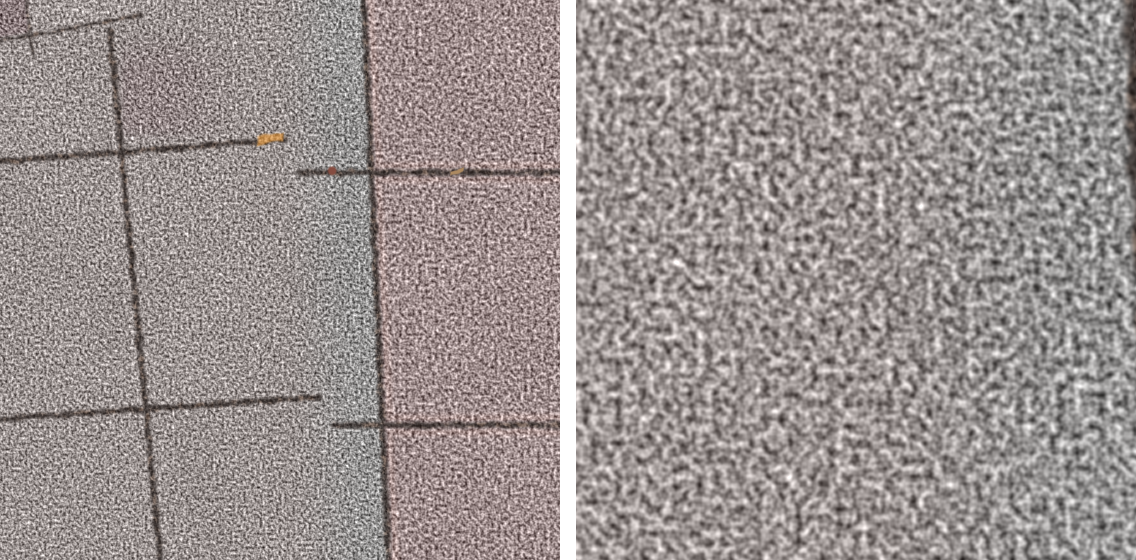
Left, the full canvas; right, a detail of the centre.
This texture is drawn by a WebGL 2 fragment shader. Its source:

```glsl
#version 300 es
precision highp float;
// Worn concrete paving: speckled grey slabs beside a column of pinkish slabs.
// Joints are wobbling segments laid out in rows; the grain is gradient noise
// of two sizes, briefly smeared along a turning direction into short flecks.

#define GRAIN_GREY 205.0     // grain cells across the canvas, grey slabs
#define GRAIN_PINK 170.0     // grain cells across the canvas, pink slabs
#define GRAIN_CONTRAST 0.63
#define JOINT_HALF 0.0034    // half width of a joint
#define JOINT_WOBBLE 0.004
#define ROW_STEP 0.46        // distance between cross joints
#define GREY vec3(0.605, 0.574, 0.566)
#define BLUE_GREY vec3(0.580, 0.575, 0.572)
#define PINK vec3(0.620, 0.552, 0.550)
#define MAUVE vec3(0.550, 0.490, 0.495)
#define JOINT_DARK vec3(0.210, 0.180, 0.170)
#define JOINT_DIRT vec3(0.450, 0.375, 0.330)

uniform vec2 u_resolution;
out vec4 fragColor;

// Integer hash of a lattice point, two values in 0..1
vec2 hash2(vec2 cell) {
    uvec2 q = uvec2(ivec2(cell)) * uvec2(1664525u, 22695477u) + 10139u;
    q.x += q.y * 1664525u;
    q.y += q.x * 22695477u;
    q ^= q >> 16u;
    q.x += q.y * 1664525u;
    q.y += q.x * 22695477u;
    q ^= q >> 16u;
    return vec2(q & 65535u) / 65535.0;
}

float corner(vec2 cell, vec2 offset) {
    float angle = 6.2832 * hash2(cell).x;
    return dot(vec2(cos(angle), sin(angle)), offset);
}

// Gradient noise, roughly -0.7..0.7
float noise(vec2 p) {
    vec2 i = floor(p), f = p - i, e = vec2(1.0, 0.0);
    vec2 u = f * f * f * (f * (f * 6.0 - 15.0) + 10.0);
    return mix(mix(corner(i, f), corner(i + e, f - e), u.x),
               mix(corner(i + e.yx, f - e.yx), corner(i + 1.0, f - 1.0), u.x), u.y);
}

// Short flecks: noise averaged along a local direction, plus a finer octave
float flecks(vec2 p) {
    float angle = 2.2 + 3.0 * noise(p * 0.31);
    vec2 along = vec2(cos(angle), sin(angle));
    float sum = 0.0;
    for (int k = -1; k <= 1; k++) sum += noise(p + along * float(k) * 0.3);
    return sum / 3.0 + 0.4 * noise(p.yx * 1.6 + 43.0);
}

float segment(vec2 p, vec2 a, vec2 b) {
    vec2 d = b - a;
    return length(p - a - d * clamp(dot(p - a, d) / dot(d, d), 0.0, 1.0));
}

// Distance to the nearest joint centre line
float joints(vec2 p) {
    float d = segment(p, vec2(0.287, -0.01), vec2(0.196, 0.945));
    d = min(d, segment(p, vec2(0.694, -0.01), vec2(0.649, 1.01)));
    for (int i = 0; i < 2; i++) {
        float row = float(i), shift = 0.06 * row;
        float left = 0.251 + ROW_STEP * row, right = 0.241 + 0.98 * ROW_STEP * row;
        d = min(d, segment(p, vec2(-0.01, left), vec2(0.57 - shift, left + 0.04)));
        d = min(d, segment(p, vec2(0.595 - shift, right), vec2(1.01, right)));
    }
    // Broken joints of the far corner
    d = min(d, 0.002 + segment(p, vec2(-0.01, 0.925), vec2(0.25, 0.972)));
    return min(d, 0.003 + segment(p, vec2(0.058, 0.90), vec2(0.045, 1.01)));
}

// Soft slanted box for scattered debris
float chip(vec2 p, vec2 centre, vec2 size, float slope, float aa) {
    vec2 q = p - centre;
    q = abs(vec2(q.x, q.y - slope * q.x)) - size;
    return 1.0 - smoothstep(-aa, aa, max(q.x, q.y));
}

void main() {
    vec2 p = gl_FragCoord.xy / u_resolution;
    float aa = 1.0 / min(u_resolution.x, u_resolution.y);

    // Slab tints
    float seam = p.x - (0.694 - 0.044 * p.y);
    float pinkSide = smoothstep(-aa, aa, seam);
    float patches = noise(p * 7.0) + 0.5 * noise(p * 19.0);
    vec3 slab = mix(GREY, BLUE_GREY, smoothstep(-0.18, -0.03, seam));
    float stain = smoothstep(0.74, 0.78, p.y) * smoothstep(0.20, 0.23, p.x)
                * (1.0 - smoothstep(0.27, 0.46, p.x)) * (1.0 - smoothstep(0.86, 0.96, p.y));
    float farSlab = smoothstep(-0.005, 0.005, p.y - 0.934 - 0.17 * p.x);
    float cornerSlab = farSlab * (1.0 - smoothstep(0.045, 0.055, p.x));
    slab = mix(slab, MAUVE, max(0.7 * stain, cornerSlab));
    slab += 0.03 * farSlab * (1.0 - cornerSlab) * (1.0 - smoothstep(0.2, 0.3, p.x));
    slab = mix(slab, PINK, pinkSide) + 0.03 * patches;

    // Grain and pale grit
    float grain = flecks(p * mix(GRAIN_GREY, GRAIN_PINK, step(0.0, seam)));
    vec3 color = slab + GRAIN_CONTRAST * grain;
    vec2 gritCell = floor(p * 70.0), grit = hash2(gritCell + 311.0);
    float gritDist = length(fract(p * 70.0) - 0.3 - 0.4 * grit.yx);
    color += 0.18 * step(0.97, grit.x) * (1.0 - smoothstep(0.1, 0.32, gritDist));

    // Joints with ragged edges, patchy dirt and a worn rim
    vec2 wobble = vec2(noise(p * 45.0), noise(p * 45.0 + 57.0));
    float d = joints(p + JOINT_WOBBLE * wobble);
    float rim = smoothstep(0.006, 0.011, d) * (1.0 - smoothstep(0.012, 0.026, d));
    color += rim * mix(vec3(0.01), vec3(0.05, 0.03, 0.02), pinkSide);
    float halfWidth = JOINT_HALF * (1.0 + 0.9 * noise(p * 60.0 + 19.0) + 0.5 * grain);
    float cover = 1.0 - smoothstep(halfWidth - 0.001 - aa, halfWidth + 0.004 + aa, d);
    cover *= 0.86 + 0.25 * noise(p * 28.0 + 71.0);
    float dirt = smoothstep(-0.1, 0.55, noise(p * 85.0) + 0.4 * grain);
    color = mix(color, mix(JOINT_DARK, JOINT_DIRT, dirt) + 0.2 * grain, clamp(cover, 0.0, 1.0));

    // Dry leaf and seeds lying in the joints
    color = mix(color, vec3(0.78, 0.57, 0.33) + 0.25 * grain,
                chip(p + 0.006 * wobble, vec2(0.483, 0.753), vec2(0.022, 0.008), 0.15, 2.0 * aa));
    color = mix(color, vec3(0.52, 0.30, 0.25),
                1.0 - smoothstep(0.005, 0.010, length(p - vec2(0.593, 0.695))));
    color = mix(color, vec3(0.68, 0.54, 0.38),
                chip(p + 0.006 * wobble, vec2(0.815, 0.692), vec2(0.010, 0.003), 0.3, aa));
    fragColor = vec4(clamp(color, 0.0, 1.0), 1.0);
}
```
